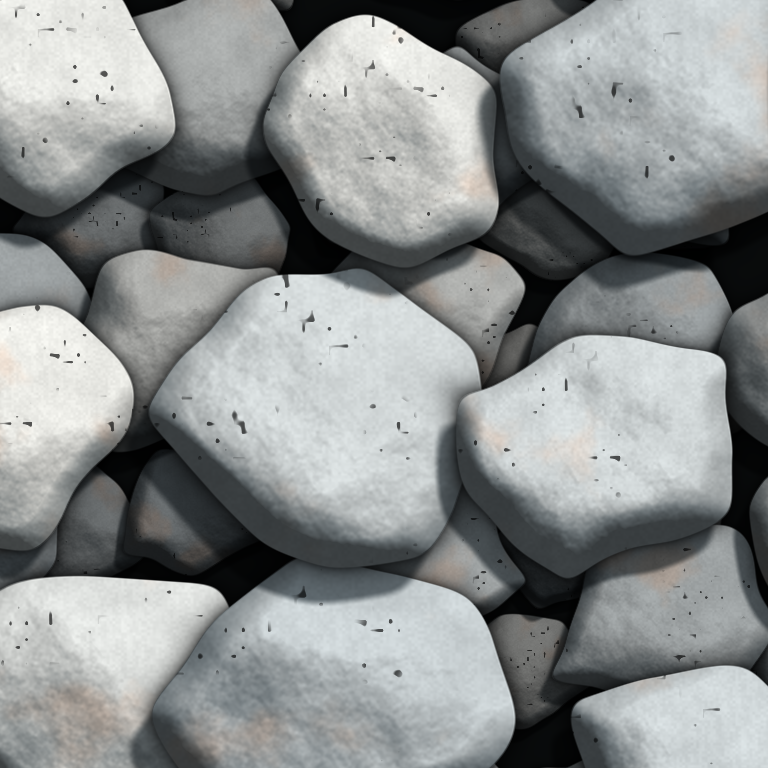
This texture is drawn by a Shadertoy shader. Its source:

```glsl
#define TAU 6.28319
#define LAYERS 3
#define SIDES 7
#define SMALL_CELL 0.20
#define LARGE_CELL 0.41
#define CORNER 17.0
#define CREASE 13.0
#define ROUGHNESS 0.075
#define SHADOW_REACH 0.36
#define SHADOW_TONE vec3(0.46, 0.49, 0.51)
#define GAP_COLOR vec3(0.035, 0.043, 0.045)
#define LIGHT normalize(vec3(0.36, 0.58, 0.76))

float hash(vec2 p) {
    return fract(sin(dot(p, vec2(127.1, 311.7))) * 43758.5453);
}

float noise(vec2 p) {
    vec2 i = floor(p), f = fract(p);
    f = f * f * (3.0 - 2.0 * f);
    return mix(mix(hash(i), hash(i + vec2(1, 0)), f.x),
               mix(hash(i + vec2(0, 1)), hash(i + vec2(1, 1)), f.x), f.y);
}

float fbm(vec2 p) {
    float sum = 0.0, amp = 0.5;
    for (int i = 0; i < 5; i++) {
        sum += amp * noise(p);
        p = mat2(1.6, 1.2, -1.2, 1.6) * p + 7.3;
        amp *= 0.47;
    }
    return sum;
}

// Rounded polygon: x = outline distance, y = height of its facets
vec2 stone(vec2 q, vec2 id) {
    q += 0.12 * (vec2(noise(q * 2.3 + id), noise(q * 2.3 - id)) - 0.5);
    q.y *= 1.12;
    float spin = TAU * hash(id + 0.37);
    vec2 tilt = 0.24 * (vec2(hash(id + 4.1), hash(id + 5.3)) - 0.5);
    float outline = 0.0, crest = exp(-CREASE * (0.42 + dot(q, tilt)));
    for (int k = 0; k < SIDES; k++) {
        vec2 key = id + float(k) * vec2(1.73, 2.91);
        float a = spin + (float(k) + 0.75 * hash(key)) * TAU / float(SIDES);
        float d = dot(q, vec2(cos(a), sin(a))) - mix(0.72, 1.08, hash(key + 9.1));
        float steep = mix(0.3, 1.5, hash(key + 3.7));
        outline += exp(CORNER * d);
        crest += exp(CREASE * steep * d);
    }
    return vec2(log(outline) / CORNER, -log(crest) / CREASE);
}

// Facets with a rounded rim and a worn, rough skin
float relief(vec2 q, vec2 id) {
    vec2 s = stone(q, id);
    float rim = 1.0 - clamp(-s.x / 0.2, 0.0, 1.0);
    return s.y - 0.16 * rim * rim + ROUGHNESS * fbm(q * 2.4 + id);
}

vec3 stoneColor(vec2 q, vec2 id) {
    // Surface light
    float e = 0.014, h = relief(q, id);
    vec2 slope = vec2(relief(q + vec2(e, 0), id), relief(q + vec2(0, e), id)) - h;
    vec3 normal = normalize(vec3(-slope, e));
    float light = min(0.3 + 0.95 * max(dot(normal, LIGHT), 0.0), 1.06);

    // Mineral tints, mottling, grain and pits
    vec3 albedo = mix(vec3(0.73, 0.765, 0.78), vec3(0.89, 0.89, 0.87), hash(id + 6.6));
    float rust = smoothstep(0.54, 0.74, fbm(q * 1.9 + id.yx * 3.1));
    albedo = mix(albedo, vec3(0.87, 0.74, 0.65), 0.5 * rust);
    albedo *= 0.92 + 0.16 * fbm(q * 5.0 - id);
    albedo *= 0.97 + 0.06 * noise(q * 55.0 + id);
    float pits = smoothstep(0.86, 0.94, noise(q * 20.0 + id));
    pits *= smoothstep(0.6, 0.75, noise(q * 2.5 + id + 8.0));
    vec3 ambientTint = mix(vec3(0.95, 1.0, 1.03), vec3(1.0), smoothstep(0.4, 0.9, light));
    return albedo * light * ambientTint * (1.0 - 0.65 * pits);
}

void mainImage(out vec4 fragColor, in vec2 fragCoord) {
    vec2 uv = fragCoord / iResolution.y;
    vec3 color = GAP_COLOR;

    // Pile the stones from the small deep ones to the large top ones
    for (int layer = 0; layer < LAYERS; layer++) {
        float level = float(layer) / float(LAYERS - 1);
        float cell = mix(SMALL_CELL, LARGE_CELL, level);
        float depth = mix(0.52, 1.0, level);
        vec2 grid = uv / cell + level * 5.4;
        for (int j = -1; j <= 1; j++)
        for (int i = -1; i <= 1; i++) {
            vec2 site = floor(grid) + vec2(i, j);
            vec2 id = site + 31.7 * float(layer + 1);
            if (hash(id + 2.2) > 0.92) continue;
            vec2 jitter = 0.4 * (vec2(hash(id), hash(id + 1.3)) - 0.5);
            float radius = mix(0.42, 0.56, hash(id + 7.7));
            vec2 q = (grid - site - 0.5 - jitter) / radius;
            if (dot(q, q) > 5.0) continue;

            // Cast shadow and contact darkening on what lies below
            float d = stone(q, id).x;
            float shade = stone(q + LIGHT.xy * SHADOW_REACH, id).x;
            color *= mix(vec3(1.0), SHADOW_TONE, smoothstep(0.03, -0.03, shade));
            color *= 1.0 - 0.6 * exp(-max(d, 0.0) / 0.06);

            float blur = 1.2 / (iResolution.y * cell * radius);
            float cover = smoothstep(blur, -blur, d);
            if (cover > 0.0) color = mix(color, depth * stoneColor(q, id), cover);
        }
    }
    fragColor = vec4(color, 1.0);
}
```
